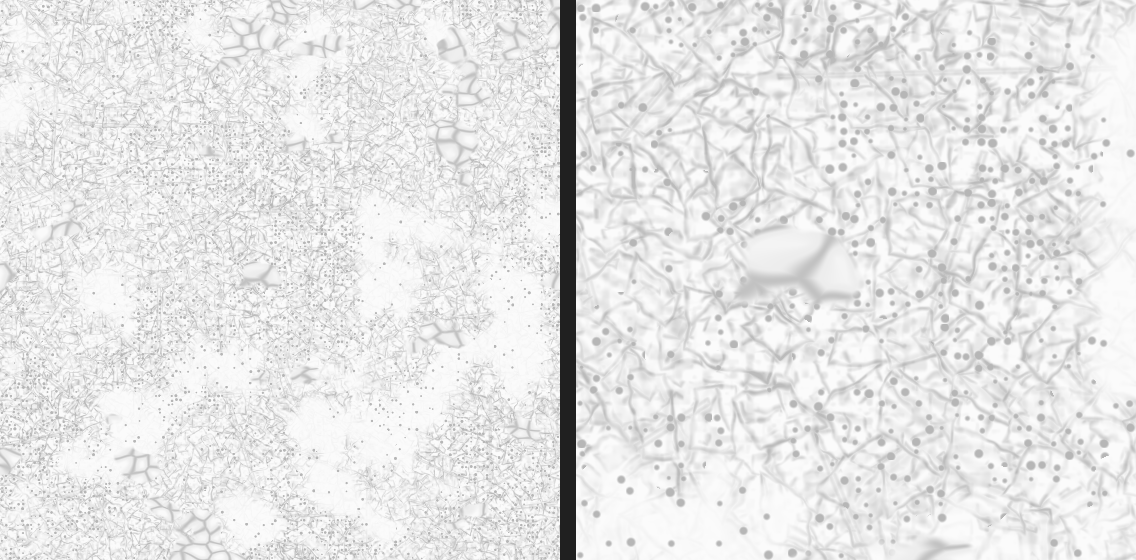
Left: the whole. Right: its middle third, enlarged.
This texture map is drawn by a WebGL 1 fragment shader. Its source:

```glsl
precision highp float;
// Pale cavity map of littered ground: overlapping chips, fibres, specks, grain and smooth pebbles.

uniform vec2 u_resolution;

const float PAPER = 0.985;         // tone of open, flat areas
const float INK_DEPTH = 0.21;      // darkening of a full-strength crease
const float SPECK_DEPTH = 0.27;
const float LINE_WIDTH = 0.0028;   // half width of chip outlines
const float COARSE_CHIPS = 27.0;   // cells across the canvas
const float FINE_CHIPS = 52.0;
const float FIBRES = 9.0;
const float SPECKS = 135.0;
const float GRAIN = 185.0;
const float PEBBLES = 36.0;
const float STRIPE_PERIOD = 0.0085;

float hash(vec2 p) {
  return fract(sin(dot(p, vec2(127.1, 311.7))) * 43758.5453);
}

vec2 hash2(vec2 p) {
  return vec2(hash(p), hash(p + 57.3));
}

float noise(vec2 p) {
  vec2 i = floor(p), f = fract(p);
  f = f * f * (3.0 - 2.0 * f);
  return mix(mix(hash(i), hash(i + vec2(1.0, 0.0)), f.x),
             mix(hash(i + vec2(0.0, 1.0)), hash(i + 1.0), f.x), f.y);
}

float fbm(vec2 p) {
  float sum = 0.0, gain = 0.53;
  for (int i = 0; i < 4; i++) {
    sum += gain * noise(p);
    p = mat2(0.8, 0.6, -0.6, 0.8) * p * 2.03 + 17.7;
    gain *= 0.5;
  }
  return sum;
}

float line(float d, float width) {
  return 1.0 - smoothstep(0.0, width, abs(d));
}

// Rotated flakes painted over each other in raster order; returns outline ink.
float chips(vec2 uv, float scale, vec2 minSize, vec2 maxSize, float px) {
  vec2 p = uv * scale, cell = floor(p);
  float ink = 0.0, width = max(LINE_WIDTH, 1.2 * px);
  for (int j = -1; j <= 1; j++) {
    for (int i = -1; i <= 1; i++) {
      vec2 id = cell + vec2(float(i), float(j));
      vec2 q = p - id - 0.5 - 0.6 * (hash2(id + scale) - 0.5);
      float angle = 6.2832 * hash(id + 3.1 * scale);
      float c = cos(angle), s = sin(angle);
      q = mat2(c, -s, s, c) * q;
      q.x += q.y * (hash(id + 8.4) - 0.5) * 0.8;
      vec2 size = mix(minSize, maxSize, hash2(id + 21.9));
      vec2 e = abs(q) - size;
      float d = (length(max(e, 0.0)) + min(max(e.x, e.y), 0.0)) / scale;
      float stripes = 0.5 + 0.5 * sin(6.2832 * q.y / (scale * STRIPE_PERIOD));
      float fill = 0.4 * stripes * step(0.6, hash(id + 44.2));
      float mark = max(line(d, width), fill * smoothstep(0.0, width, -d));
      ink = mix(ink, mark, 1.0 - smoothstep(0.0, width, d));
    }
  }
  return ink;
}

// One round dot per cell, kept with the given probability.
float specks(vec2 uv, float density, float px) {
  vec2 p = uv * SPECKS, id = floor(p);
  vec2 q = fract(p) - 0.5 - 0.4 * (hash2(id) - 0.5);
  float radius = mix(0.17, 0.38, hash(id + 9.7));
  float soft = max(0.12, px * SPECKS * 0.6);
  float dot_ = 1.0 - smoothstep(radius - soft, radius + soft, length(q));
  return dot_ * step(hash(id + 31.4), density);
}

// Difference of the two nearest distances: zero in the creases between pebbles.
float pebbleGap(vec2 p) {
  vec2 cell = floor(p);
  float near = 8.0, second = 8.0;
  for (int j = -1; j <= 1; j++) {
    for (int i = -1; i <= 1; i++) {
      vec2 id = cell + vec2(float(i), float(j));
      float d = length(p - id - 0.15 - 0.7 * hash2(id + 71.0));
      second = min(second, max(near, d));
      near = min(near, d);
    }
  }
  return second - near;
}

void main() {
  vec2 uv = gl_FragCoord.xy / u_resolution.y;
  float px = 1.0 / u_resolution.y;

  // Ragged coordinates keep outlines from looking ruled
  vec2 ragged = uv + 0.006 * (vec2(noise(uv * 60.0), noise(uv * 60.0 + 40.0)) - 0.5)
                   + 0.003 * (vec2(noise(uv * 150.0), noise(uv * 150.0 + 80.0)) - 0.5);

  // Regions: bare clearings, speckled ground, pebble clusters
  float clearing = smoothstep(0.58, 0.72, fbm(uv * vec2(8.0, 7.0) + 4.6));
  float speckled = smoothstep(0.47, 0.66, fbm(uv * 7.0 + 33.0));
  float cluster = smoothstep(0.67, 0.72, fbm(uv * vec2(8.5, 12.0) + 61.0));

  // Litter
  float broken = smoothstep(0.2, 0.65, noise(uv * 165.0 + 12.0));
  float coarse = chips(ragged, COARSE_CHIPS, vec2(0.3, 0.2), vec2(0.8, 0.6), px);
  float fine = chips(ragged + 0.37, FINE_CHIPS, vec2(0.25, 0.12), vec2(0.75, 0.5), px);
  float fibre = chips(uv + 0.19, FIBRES, vec2(0.2, 0.008), vec2(0.95, 0.03), px);
  float grain = smoothstep(0.48, 0.95, noise(uv * GRAIN))
              + 0.5 * smoothstep(0.5, 1.0, noise(uv * GRAIN * 1.7 + 5.0));
  float ink = max(coarse * mix(0.45, 1.0, broken), 0.7 * fine * broken);
  ink = max(ink, 0.5 * fibre) + 0.42 * grain;
  ink *= mix(0.7, 1.1, noise(uv * 14.0 + 90.0)) * (1.0 - 0.88 * clearing);
  float tone = PAPER - INK_DEPTH * min(ink, 1.2);

  // Specks
  float dots = specks(uv, 0.04 + 0.36 * speckled * (1.0 - 0.8 * clearing), px);
  tone = min(tone, PAPER - SPECK_DEPTH * dots);

  // Smooth pebbles with soft creases and a pale crown
  vec2 swirl = vec2(noise(uv * 25.0), noise(uv * 25.0 + 13.0)) * 0.03;
  float gap = pebbleGap((uv + swirl) * PEBBLES * vec2(0.8, 1.1));
  float pebble = mix(0.76, 0.93, smoothstep(0.0, 0.3, gap)) + 0.05 * smoothstep(0.3, 0.8, gap);
  tone = mix(tone, pebble, cluster);

  gl_FragColor = vec4(vec3(clamp(tone, 0.0, 1.0)), 1.0);
}
```
